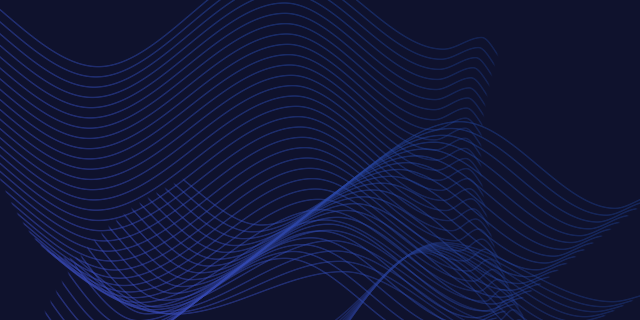
Reproduce this background procedurally as a WebGL 2 fragment shader.

```glsl
#version 300 es
precision highp float;
// Sheets of thin blue contour lines rolling over a dark navy ground.
// Each line is a chain of smooth swings between crests and troughs; the knots
// drift from line to line, so neighbours fan out or bunch into bright folds.

uniform vec2 u_resolution;
out vec4 fragColor;

const vec2 GRID = vec2(768.0, 384.0);   // layout units spanning the canvas
const vec3 NAVY = vec3(0.058, 0.070, 0.178);
const vec3 VIOLET = vec3(0.23, 0.30, 0.76);
const vec3 AZURE = vec3(0.12, 0.27, 0.62);
const float LINE_WIDTH = 0.95;
const float SOFTNESS = 1.5;             // edge blur as a multiple of a pixel

// Height gained (x) and slope (y) on the smooth swing from knot a to knot b.
vec2 swing(float x, vec2 a, vec2 b) {
    float span = b.x - a.x;
    float t = clamp((x - a.x) / span, 0.0, 1.0);
    return (b.y - a.y) * vec2(t * t * (3.0 - 2.0 * t), 6.0 * t * (1.0 - t) / span);
}

// Height and slope of a line through five crest and trough knots.
vec2 wave(float x, vec2 a, vec2 b, vec2 c, vec2 d, vec2 e) {
    return vec2(a.y, 0.0) + swing(x, a, b) + swing(x, b, c) + swing(x, c, d) + swing(x, d, e);
}

// Soft coverage of a thin line, limited to x between ends.x and ends.y.
float stroke(vec2 p, vec2 curve, vec2 ends, float blur) {
    float dist = abs(p.y - curve.x) * inversesqrt(1.0 + curve.y * curve.y);
    float cover = clamp((0.5 * (LINE_WIDTH + blur) - dist) / blur, 0.0, min(1.0, LINE_WIDTH / blur));
    vec2 inside = smoothstep(vec2(-blur), vec2(blur), vec2(p.x - ends.x, ends.y - p.x));
    return cover * inside.x * inside.y;
}

// Layer one stroke over the ink already laid down.
float layer(float ink, float cover) {
    return ink + cover * (1.0 - ink);
}

// Wide sheet: falls from the left edge, crests at the centre, ends in a ripple.
float wideSheet(vec2 p, float blur) {
    float ink = 0.0;
    for (int n = 0; n < 31; n++) {
        float i = float(n);
        float bend = 0.2 * i * i;
        float tuck = max(i - 18.0, 0.0);   // packs the lowest lines together
        vec2 trough = vec2(118.0 - 3.0 * i + bend, 80.0 + 12.3 * i - 0.5 * tuck * tuck);
        vec2 crest = vec2(340.0 + 0.4 * bend, -46.0 + 12.4 * i);
        vec2 dip = vec2(532.0 - 3.0 * i + bend, 59.0 + 12.1 * i);
        vec2 ripple = vec2(578.0 - 4.0 * i + bend, 45.0 + 12.1 * i);
        vec2 curve = wave(p.x, trough - vec2(228.0, 130.0), trough, crest, dip, ripple);
        curve += swing(p.x, ripple, ripple + vec2(32.0, 32.0));
        vec2 ends = vec2(max(-9.0, 7.0 * (i - 17.0)), ripple.x + 19.0);
        ink = layer(ink, stroke(p, curve, ends, blur));
    }
    return ink;
}

// Folded sheet: one profile shifted along its own rise, which packs the lines.
float foldedSheet(vec2 p, float blur) {
    float ink = 0.0;
    for (int n = 0; n < 21; n++) {
        float i = float(n);
        vec2 shift = i * vec2(-10.5, 8.2);
        vec2 start = vec2(150.0 - 10.5 * i, 180.0 + 4.0 * i);
        vec2 trough = vec2(313.0, 270.0) + shift;
        vec2 crest = vec2(552.0, 146.0) + shift;
        vec2 dip = vec2(738.0, 250.0) + shift;
        vec2 curve = wave(p.x, start, trough, crest, dip, dip + vec2(50.0, -16.0));
        vec2 ends = vec2(220.0 - 11.0 * i + 0.12 * i * i, 785.0 - 10.5 * i);
        ink = layer(ink, stroke(p, curve, ends, blur));
    }
    return ink;
}

// Low sheet: a small fold that fans out on both sides of its crest.
float lowSheet(vec2 p, float blur) {
    float ink = 0.0;
    for (int n = 0; n < 9; n++) {
        float i = float(n);
        vec2 trough = vec2(355.0, 405.0) + i * vec2(-3.0, 8.0);
        vec2 crest = vec2(530.0, 291.0) + i * vec2(-3.0, 1.5);
        vec2 dip = vec2(735.0, 362.0) + i * vec2(-11.0, 6.0);
        vec2 curve = wave(p.x, trough - vec2(150.0, 0.0), trough, crest, dip, dip + vec2(60.0, -12.0));
        ink = layer(ink, stroke(p, curve, vec2(trough.x, dip.x + 35.0), blur));
    }
    return ink;
}

void main() {
    vec2 uv = gl_FragCoord.xy / u_resolution;
    vec2 p = vec2(uv.x, 1.0 - uv.y) * GRID;   // y runs downward in the layout
    float blur = SOFTNESS * GRID.y / u_resolution.y;

    // Lines fade toward the right, most of all on the wide sheet.
    float wide = wideSheet(p, blur) * mix(0.9, 0.6, smoothstep(0.45, 0.8, uv.x));
    float folded = foldedSheet(p, blur) * mix(0.9, 0.7, smoothstep(0.5, 1.0, uv.x));
    float low = lowSheet(p, blur) * 0.65;
    float ink = layer(layer(wide, folded), low);

    // Violet at the lower left, azure toward the upper right.
    vec3 lineColor = mix(VIOLET, AZURE, smoothstep(0.1, 1.2, uv.x + 0.5 * uv.y));
    fragColor = vec4(mix(NAVY, lineColor, ink), 1.0);
}
```
